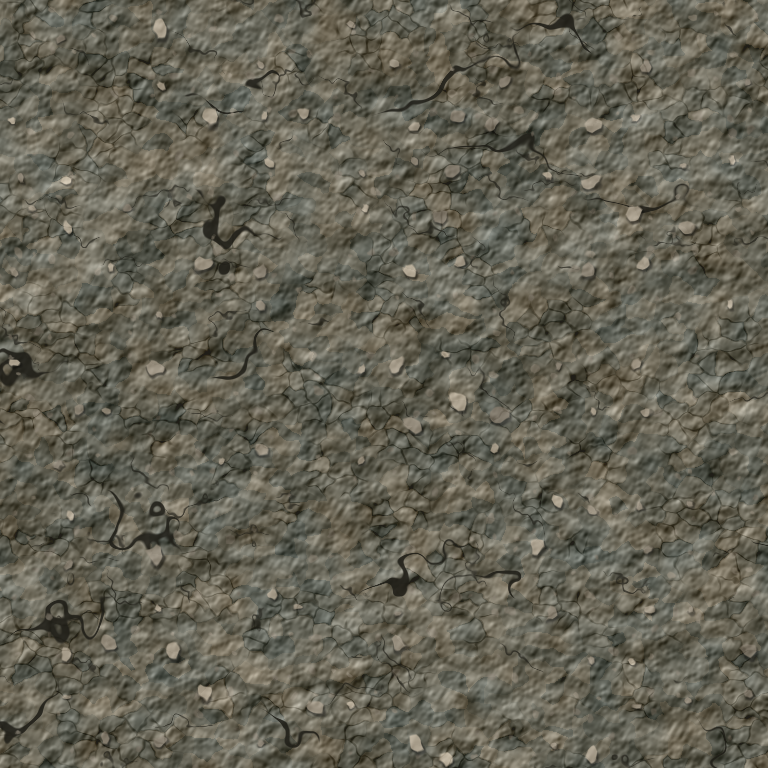
Reproduce this texture procedurally as a Shadertoy shader.

```glsl
#define STONE vec3(0.405, 0.397, 0.345)
#define PEBBLE vec3(0.66, 0.62, 0.55)
#define CRACK vec3(0.12, 0.115, 0.09)
#define WARMTH vec3(0.03, 0.0, -0.024)
#define LIGHT vec2(-0.45, 0.89)
#define RELIEF 0.85
#define MOTTLE 0.16
#define GRAIN_DENSITY 46.0
#define CRACK_DENSITY 5.0
#define PEBBLE_DENSITY 16.0
#define SOFTNESS 0.0017

vec2 hash2(vec2 p) {
    vec3 q = fract(p.xyx * vec3(0.1031, 0.1030, 0.0973));
    q += dot(q, q.yzx + 33.33);
    return fract((q.xx + q.yz) * q.zy);
}

float noise(vec2 p) {
    vec2 i = floor(p), f = fract(p);
    f = f * f * (3.0 - 2.0 * f);
    float low = mix(hash2(i).x, hash2(i + vec2(1, 0)).x, f.x);
    float high = mix(hash2(i + vec2(0, 1)).x, hash2(i + vec2(1, 1)).x, f.x);
    return mix(low, high, f.y);
}

vec2 noise2(vec2 p) {
    return vec2(noise(p), noise(p + 43.7)) - 0.5;
}

mat2 rotation(float angle) {
    float c = cos(angle), s = sin(angle);
    return mat2(c, -s, s, c);
}

// Height of the rough ground
float height(vec2 p) {
    float sum = 0.0, frequency = 23.0, amplitude = 1.0;
    for (int i = 0; i < 4; i++) {
        sum += amplitude * noise(p * frequency * vec2(0.88, 1.12));
        p = rotation(0.35) * p + 3.1;
        frequency *= 2.0;
        amplitude *= 0.66;
    }
    return sum;
}

// Cellular grains: x = gap to the neighbouring grain, y = grain random
vec2 grains(vec2 q) {
    float nearest = 9.0, second = 9.0, id = 0.0;
    for (int y = -1; y <= 1; y++)
    for (int x = -1; x <= 1; x++) {
        vec2 cell = floor(q) + vec2(x, y);
        float d = length(cell + hash2(cell) - q);
        if (d < nearest) {
            second = nearest;
            nearest = d;
            id = hash2(cell + 17.0).y;
        } else second = min(second, d);
    }
    return vec2(second - nearest, id);
}

// Short jagged cracks, tapered at both ends
float cracks(vec2 p, float density, float chance) {
    vec2 q = p * density;
    q += 0.5 * noise2(q * 3.0) + 0.2 * noise2(q * 9.0 + 7.0);
    float soft = SOFTNESS * density, dark = 0.0;
    float swell = 0.2 + 1.5 * noise(q * 6.0);
    for (int y = -1; y <= 1; y++)
    for (int x = -1; x <= 1; x++) {
        vec2 cell = floor(q) + vec2(x, y);
        vec2 centre = cell + hash2(cell + density);
        vec2 kind = hash2(cell + density + 91.0);
        if (kind.x > chance) continue;
        vec2 d = rotation(mix(-1.2, 0.6, kind.x / chance)) * (q - centre);
        float taper = 1.0 - abs(d.x) / mix(0.2, 0.68, kind.y);
        float gap = abs(d.y) - 0.026 * taper * swell;
        dark = max(dark, (1.0 - smoothstep(-soft, soft, gap)) * smoothstep(0.0, 0.3, taper));
    }
    return dark;
}

float facet(vec2 d) {
    d = abs(d * vec2(1.0, 1.35));
    return mix(length(d), max(d.x, 0.5 * d.x + 0.87 * d.y), 0.6);
}

// Scattered chips: x = cover, y = shadow, z = chip random
vec3 pebbles(vec2 p, float density, float chance, float size) {
    vec2 q = p * density, cell = floor(q);
    vec2 kind = hash2(cell + density + 5.0);
    if (kind.x > chance) return vec3(0.0);
    float soft = SOFTNESS * density, random = kind.x / chance;
    float radius = size * density * mix(0.45, 1.2, kind.y * kind.y);
    vec2 d = q - cell - 0.25 - 0.5 * hash2(cell + 31.0);
    d += 0.7 * radius * noise2(q * 0.9 / radius);
    mat2 turn = rotation(6.28 * random);
    float cover = 1.0 - smoothstep(-soft, soft, facet(turn * d) - radius);
    float shadowGap = facet(turn * (d + 0.4 * radius * LIGHT)) - radius;
    return vec3(cover, 1.0 - smoothstep(-soft, 2.0 * soft, shadowGap), random);
}

void mainImage(out vec4 fragColor, in vec2 fragCoord) {
    vec2 p = fragCoord / iResolution.y + 2.0;

    // Side light and mottling
    vec2 reach = LIGHT * 0.0025;
    float shade = RELIEF * (height(p) - height(p + reach));
    shade += MOTTLE * (noise(p * 75.0) - 0.5) + 0.5 * MOTTLE * (noise(p * 9.0) - 0.5);

    // Grains with broken crevices between them
    vec2 bent = p + 0.016 * noise2(p * 38.0) + 0.006 * noise2(p * 110.0);
    vec2 grain = grains(bent * GRAIN_DENSITY * vec2(0.85, 1.1));
    float crevice = 1.0 - smoothstep(0.02, 0.17, grain.x);
    crevice *= smoothstep(0.48, 0.75, noise(p * 24.0 + 11.0));
    shade += 0.09 * (grain.y - 0.5) - 0.13 * crevice;
    float warm = noise(p * 33.0 + 60.0) + grain.y - 1.0;
    vec3 color = max(STONE + shade + WARMTH * warm, CRACK);

    // Cracks, large and small
    float dark = cracks(p, CRACK_DENSITY, 0.6);
    dark = max(dark, 0.75 * cracks(p + 0.37, CRACK_DENSITY * 2.8, 0.4));
    color = mix(color, CRACK, 0.88 * dark);

    // Dull small chips, then pale pebbles
    vec3 chip = pebbles(p, PEBBLE_DENSITY * 2.4, 0.24, 0.006);
    color = mix(color, PEBBLE * mix(0.7, 0.9, chip.z) + 0.6 * shade, 0.65 * chip.x);
    vec3 pebble = pebbles(p + 0.13, PEBBLE_DENSITY, 0.42, 0.0105);
    color *= 1.0 - 0.4 * pebble.y;
    color = mix(color, PEBBLE * mix(0.78, 1.15, pebble.z) + 0.45 * shade, 0.93 * pebble.x);

    fragColor = vec4(clamp(color, 0.0, 1.0), 1.0);
}
```
